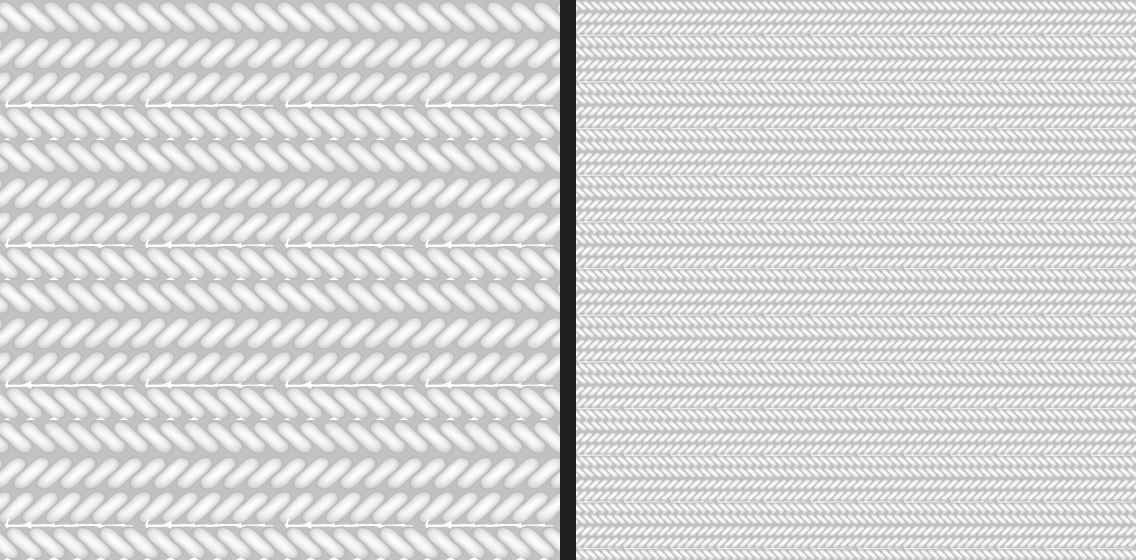
Left: one tile. Right: repeated 3 by 3.
Reproduce this texture procedurally as a WebGL 2 fragment shader.

```glsl
#version 300 es
precision highp float;

uniform vec2 u_resolution;
out vec4 outColor;

// Layout: one tile is TILE units wide and high
const float TILES = 4.0;
const float TILE = 192.0;
const float ROW_HEIGHT = 48.0;
const float STRANDS = 6.0;
const float STRAND_STEP = TILE / STRANDS;
const vec4 ROW_PHASE = vec4(20.0, 11.0, 23.0, 1.0);

// Strand shape
const float HALF_HEIGHT = 21.8;
const float HALF_WIDTH = 0.465;
const float LEAN = 15.0;
const float BEND = 3.0;
const float EDGE_WOBBLE = 0.05;

// Tones
const float GROUND = 0.76;
const float STRAND_EDGE = 0.80;
const float STRAND_RISE = 0.185;
const float FIBRE_DEPTH = 0.05;
const float THREAD_WHITE = 1.0;

// White thread
const float THREAD_Y = 144.8;
const float THREAD_START = 8.0;
const float THREAD_END = 182.0;
const float BARB_START = 30.0;
const float BARB_LENGTH = 13.0;
const float SOFT = 0.8;

float hash(vec2 p) {
  return fract(sin(dot(p, vec2(127.1, 311.7))) * 43758.5453);
}

float noise(vec2 p) {
  vec2 i = floor(p), f = fract(p);
  f = f * f * (3.0 - 2.0 * f);
  return mix(mix(hash(i), hash(i + vec2(1, 0)), f.x),
             mix(hash(i + vec2(0, 1)), hash(i + vec2(1, 1)), f.x), f.y);
}

float segment(vec2 p, vec2 a, vec2 b) {
  vec2 d = b - a;
  return length(p - a - d * clamp(dot(p - a, d) / dot(d, d), 0.0, 1.0));
}

float inside(float distance) {
  return 1.0 - smoothstep(-SOFT, SOFT, distance);
}

// Leaning, slightly S-shaped strands; p.y runs downward
float knit(vec2 p) {
  float row = min(floor(p.y / ROW_HEIGHT), 3.0);
  float lean = (row == 0.0 || row == 3.0) ? 1.0 : -1.0;
  float center = (row + 0.5) * ROW_HEIGHT + mod(row, 2.0);
  float v = (p.y - center) / HALF_HEIGHT;
  float shift = LEAN * v + BEND * sin(3.14159 * v);
  float s = (p.x - ROW_PHASE[int(row)] - lean * shift) / STRAND_STEP + 0.5;
  float u = fract(s) - 0.5;
  vec2 seed = vec2(mod(floor(s), STRANDS), row) * 17.0 + 40.0;

  // Rounded body with an uneven edge
  float wobble = EDGE_WOBBLE * (noise(vec2(v * 3.0, 0.0) + seed) - 0.5);
  float body = 1.0 - pow(abs((u + wobble) / HALF_WIDTH), 2.0)
                   - pow(abs(v), 2.6);

  // Fine fibres along the strand and broader soft patches
  float fibre = noise(vec2(u * 16.0, v * 2.5) + seed) * 0.6
              + noise(vec2(u * 5.0, v * 4.0) + seed + 7.0) * 0.4 - 0.5;
  float tone = STRAND_EDGE + STRAND_RISE * max(body, 0.0)
             + FIBRE_DEPTH * fibre - 0.012 * v
             + 0.015 * (hash(seed) - 0.5);
  float shadow = 0.025 * smoothstep(-0.35, 0.0, body);
  return mix(GROUND - shadow, tone, smoothstep(0.0, 0.22, body));
}

// Ragged thread with a hook at its left end and barbs along it
float thread(vec2 p) {
  float along = (p.x - THREAD_START) / (THREAD_END - THREAD_START);
  float y = p.y - THREAD_Y - 1.6 * (noise(vec2(p.x * 0.08, 3.0)) - 0.5);
  float halfWidth = mix(1.9, 0.8, along) + 0.7 * (noise(vec2(p.x * 0.3, 9.0)) - 0.5);
  float ends = max(THREAD_START - p.x, p.x - THREAD_END);
  float mask = inside(max(abs(y) - halfWidth, ends));
  mask = max(mask, inside(segment(p, vec2(11.5, 136.5),
                                 vec2(THREAD_START, THREAD_Y)) - 1.2));

  float barb = floor((p.x - BARB_START) / STRAND_STEP);
  float t = mod(p.x - BARB_START, STRAND_STEP) / BARB_LENGTH;
  float size = barb == 0.0 ? 5.5 : 2.5 + 2.0 * hash(vec2(barb, 5.0));
  float head = abs(y + 0.6) - size * t;
  float limits = max(ends, (t - 1.0) * BARB_LENGTH);
  return max(mask, inside(max(head, limits)));
}

// Small white flecks along the lower tile edge
float flecks(vec2 p) {
  float s = (p.x - 10.0) / STRAND_STEP + 0.5;
  float x = abs(fract(s) - 0.5) * STRAND_STEP;
  float size = 2.0 + 2.0 * hash(vec2(mod(floor(s), STRANDS), 23.0));
  return inside(x * 0.55 + (TILE - p.y) - size);
}

void main() {
  vec2 uv = gl_FragCoord.xy / u_resolution;
  vec2 p = fract(vec2(uv.x, 1.0 - uv.y) * TILES) * TILE;
  float tone = mix(knit(p), THREAD_WHITE, max(thread(p), flecks(p)));
  outColor = vec4(vec3(clamp(tone, 0.0, 1.0)), 1.0);
}
```
